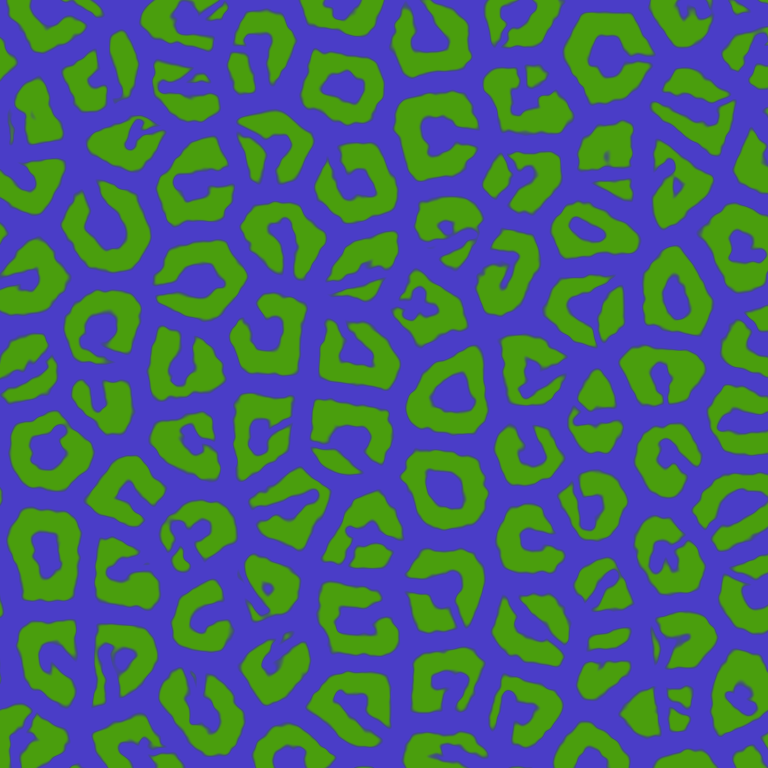
This pattern is drawn by a WebGL 2 fragment shader. Its source:

```glsl
#version 300 es
precision highp float;
// Leopard rosettes: broken, ragged green rings scattered over a violet ground.

uniform vec2 u_resolution;
out vec4 fragColor;

const vec3 VIOLET = vec3(0.29, 0.24, 0.78);
const vec3 GREEN = vec3(0.29, 0.62, 0.05);
const vec2 CELL_SIZE = vec2(0.104, 0.115);
const float TAU = 6.2831853;

// Integer hash: two random values in 0..1 per lattice point and seed.
vec2 hash2(vec2 cell, uint seed) {
    uvec2 v = uvec2(ivec2(cell)) + uvec2(seed * 747u, seed * 2891u);
    v = v * 1664525u + 1013904223u;
    v.x += v.y * 1664525u;
    v.y += v.x * 1664525u;
    v ^= v >> 16u;
    v.x += v.y * 1664525u;
    v.y += v.x * 1664525u;
    v ^= v >> 16u;
    return vec2(v >> 8u) / 16777216.0;
}

// Smooth value noise with two channels, centred on zero (-1..1).
vec2 noise2(vec2 p, uint seed) {
    vec2 cell = floor(p);
    vec2 f = fract(p);
    f = f * f * (3.0 - 2.0 * f);
    vec2 low = mix(hash2(cell, seed), hash2(cell + vec2(1, 0), seed), f.x);
    vec2 high = mix(hash2(cell + vec2(0, 1), seed), hash2(cell + vec2(1, 1), seed), f.x);
    return 2.0 * mix(low, high, f.y) - 1.0;
}

// Jittered centre of a rosette; every other column is shifted half a cell.
vec2 rosetteCentre(vec2 cell, float jitter) {
    vec2 offset = 0.5 + jitter * (hash2(cell, 1u) - 0.5);
    offset.y += 0.5 * mod(cell.x, 2.0);
    return (cell + offset) * CELL_SIZE;
}

vec2 nearestCell(vec2 p, float jitter) {
    vec2 base = floor(p / CELL_SIZE);
    vec2 best = base;
    float bestDistance = 1e9;
    for (int y = -2; y <= 2; y++) {
        for (int x = -2; x <= 2; x++) {
            vec2 cell = base + vec2(x, y);
            float d = distance(p, rosetteCentre(cell, jitter));
            if (d < bestDistance) {
                bestDistance = d;
                best = cell;
            }
        }
    }
    return best;
}

// Distance from p to the cell border, with corners rounded by a soft minimum.
float borderDistance(vec2 p, vec2 cell, float jitter, float rounding) {
    vec2 centre = rosetteCentre(cell, jitter);
    float sum = 0.0;
    for (int y = -2; y <= 2; y++) {
        for (int x = -2; x <= 2; x++) {
            if (x == 0 && y == 0) continue;
            vec2 other = rosetteCentre(cell + vec2(x, y), jitter);
            float d = dot(0.5 * (centre + other) - p, normalize(other - centre));
            sum += exp(-d / rounding);
        }
    }
    return -rounding * log(sum);
}

float capsule(vec2 p, vec2 a, vec2 b, float radius) {
    vec2 ab = b - a;
    float t = clamp(dot(p - a, ab) / dot(ab, ab), 0.0, 1.0);
    return length(p - a - t * ab) - radius;
}

float smoothMax(float a, float b, float k) {
    float h = max(k - abs(a - b), 0.0) / k;
    return max(a, b) + 0.25 * h * h * k;
}

vec2 direction(float turn) {
    return vec2(cos(TAU * turn), sin(TAU * turn));
}

// Signed distance to the ring of the cell that holds p, negative inside.
float rosette(vec2 p, float jitter) {
    vec2 cell = nearestCell(p, jitter);
    vec2 local = p - rosetteCentre(cell, jitter);
    vec2 openness = hash2(cell, 2u);
    vec2 turns = hash2(cell, 3u);
    vec2 sizes = hash2(cell, 4u);

    float border = borderDistance(p, cell, jitter, 0.004);
    float halfStroke = mix(0.0125, 0.0145, sizes.x);
    float ring = abs(border - 0.0135 - halfStroke) - halfStroke;

    // Hollow middle, usually drawn out into an opening on one side.
    vec2 mouth = direction(turns.x);
    float reach = openness.x < 0.75 ? 0.13 : 0.013;
    float hollow = capsule(local, -0.013 * mouth, reach * mouth, mix(0.007, 0.012, sizes.y));
    ring = smoothMax(ring, -hollow, 0.006);

    // A second, narrower break in some of the rings.
    if (openness.y < 0.4) {
        float gap = capsule(local, vec2(0.0), 0.13 * direction(turns.y), 0.005);
        ring = smoothMax(ring, -gap, 0.005);
    }
    return ring;
}

void main() {
    float canvas = min(u_resolution.x, u_resolution.y);
    vec2 p = gl_FragCoord.xy / canvas;

    // Ragged outlines: broad wobble plus fine lumps.
    vec2 warped = p + 0.004 * noise2(p * 28.0, 5u) + 0.0024 * noise2(p * 95.0, 6u);

    float softness = max(0.0026, 0.75 / canvas);
    float cover = 1.0 - smoothstep(-softness, softness, rosette(warped, 0.62));

    // Slightly darkened rim on the violet side of each edge.
    float rim = 6.75 * cover * (1.0 - cover) * (1.0 - cover);
    fragColor = vec4(mix(VIOLET, GREEN, cover) * (1.0 - 0.12 * rim), 1.0);
}
```
